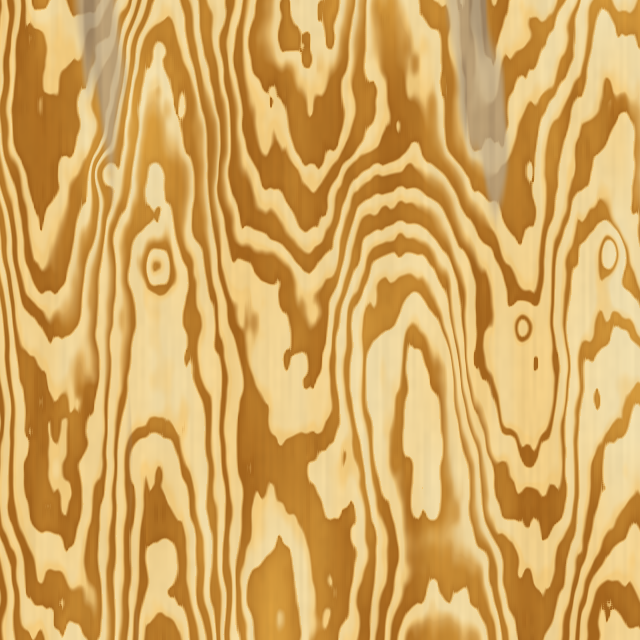
Give the GLSL for this texture, as a Shadertoy shader.

```glsl
// Rotary-cut softwood plywood: cream and amber cathedral grain with small knots and grey stains.

const vec3 CREAM  = vec3(0.940, 0.865, 0.670);
const vec3 HONEY  = vec3(0.945, 0.790, 0.490);
const vec3 GOLD   = vec3(0.835, 0.605, 0.240);
const vec3 BROWN  = vec3(0.640, 0.395, 0.115);
const vec3 GREY   = vec3(0.780, 0.690, 0.540);
const vec3 SLATE  = vec3(0.560, 0.480, 0.390);
const float TAU = 6.2831853;
const int KNOTS = 4;

float hash(vec2 p) {
    vec3 q = fract(vec3(p.xyx) * 0.1031);
    q += dot(q, q.yzx + 33.33);
    return fract((q.x + q.y) * q.z);
}

float noise(vec2 p) {
    vec2 i = floor(p), f = fract(p);
    f = f * f * f * (f * (f * 6.0 - 15.0) + 10.0);
    return mix(mix(hash(i), hash(i + vec2(1, 0)), f.x),
               mix(hash(i + vec2(0, 1)), hash(i + vec2(1, 1)), f.x), f.y);
}

// Noise centred on zero, with separate frequencies across and along the grain
float grain(vec2 p, float across, float along, float seed) {
    return noise(p * vec2(across, along) + seed) - 0.5;
}

// Smooth bump around a knot
float knot(vec2 p, vec2 centre, vec2 size) {
    vec2 d = (p - centre) / size;
    return exp(-dot(d, d));
}

// Growth-ring height: its level lines are tall arches joined by steep flanks
float ringHeight(vec2 p) {
    float x = p.x + 0.10 * grain(p, 3.0, 1.6, 11.0) + 0.018 * grain(p, 9.0, 10.0, 23.0);
    float wave = 0.5 - 0.5 * cos(TAU * (x - 0.64) / 0.34);
    float arch = mix(wave, smoothstep(0.15, 0.85, wave), 0.5);
    float h = 4.3 * p.y + (3.1 + 2.0 * grain(p, 2.5, 1.2, 5.0)) * arch;
    h += 3.2 * grain(p, 4.5, 2.4, 37.0);
    h += 1.5 * grain(p, 12.0, 5.0, 51.0);
    for (int i = 0; i < KNOTS; i++) {
        float k = float(i);
        vec2 centre = vec2(hash(vec2(k, 3.7)), hash(vec2(k, 8.1)));
        vec2 size = vec2(0.018, 0.030) * (0.8 + 0.6 * hash(vec2(k, 5.3)));
        h -= 1.5 * knot(p, centre, size);
    }
    // Ragged fibres along every edge
    h += 0.50 * grain(p, 34.0, 14.0, 71.0);
    h += 0.22 * grain(p, 80.0, 30.0, 83.0);
    return h;
}

// Tapering vertical stain hanging from the top edge
float stain(vec2 p, float centre, float bottom) {
    float x = p.x - centre - 0.05 * (1.0 - p.y) + 0.04 * grain(p, 3.0, 7.0, 91.0);
    float halfWidth = 0.040 * smoothstep(bottom, bottom + 0.2, p.y);
    float ragged = 0.022 * grain(p, 60.0, 7.0, 97.0);
    return smoothstep(-0.008, 0.012, halfWidth - abs(x) + ragged - 0.006);
}

void mainImage(out vec4 fragColor, in vec2 fragCoord) {
    vec2 p = fragCoord / iResolution.y;

    // Ring phase, and its steepness per canvas unit for even edge widths
    float h = ringHeight(p);
    float slope = length(vec2(dFdx(h), dFdy(h))) * iResolution.y;
    float t = fract(h);

    // Latewood band: crisp lower edge, streaky upper edge that sometimes fades
    float width = 0.49 + 0.42 * grain(p, 4.0, 2.5, 113.0);
    float crisp = clamp(0.0045 * slope, 0.010, 0.20);
    float fade = clamp(0.0028 * slope, 0.012, 0.12)
               + 0.30 * smoothstep(0.05, 0.40, grain(p, 7.0, 4.0, 127.0));
    float streak = 0.12 * grain(p, 75.0, 8.0, 131.0);
    float late = smoothstep(0.0, crisp, t)
               * (1.0 - smoothstep(width - fade, width + fade, t + streak));
    float rim = exp(-t / clamp(0.007 * slope, 0.03, 0.25));
    float outline = exp(-abs(t + streak - width) / clamp(0.005 * slope, 0.02, 0.15));

    // Fine fibres and broad tonal drift
    float fibre = grain(p, 170.0, 7.0, 149.0);
    float drift = 0.9 * grain(p, 5.0, 2.5, 157.0) + 0.45 * grain(p, 28.0, 5.0, 163.0);

    // Cream wood turns honey beside the bands
    float warmth = 0.20 + 1.1 * drift + 0.65 * (1.0 - smoothstep(0.0, 0.25, t - width));
    vec3 early = mix(CREAM, HONEY, clamp(warmth, 0.0, 1.0));
    float tone = 0.26 + 1.3 * drift + 0.45 * rim + 0.22 * outline;
    vec3 amber = mix(GOLD, BROWN, clamp(tone, 0.0, 1.0));
    vec3 color = mix(early, amber, late);

    // Weathered grey streaks
    float weather = max(stain(p, 0.165, 0.70), stain(p, 0.745, 0.62));
    float dark = smoothstep(0.0, 0.35, grain(p, 65.0, 6.0, 173.0));
    vec3 greyWood = mix(GREY, SLATE, 0.6 * dark + 0.25 * late);
    color = mix(color, greyWood, 0.85 * weather);

    color *= 1.0 + 0.04 * fibre + 0.02 * grain(p, 90.0, 60.0, 181.0);
    fragColor = vec4(clamp(color, 0.0, 1.0), 1.0);
}
```
